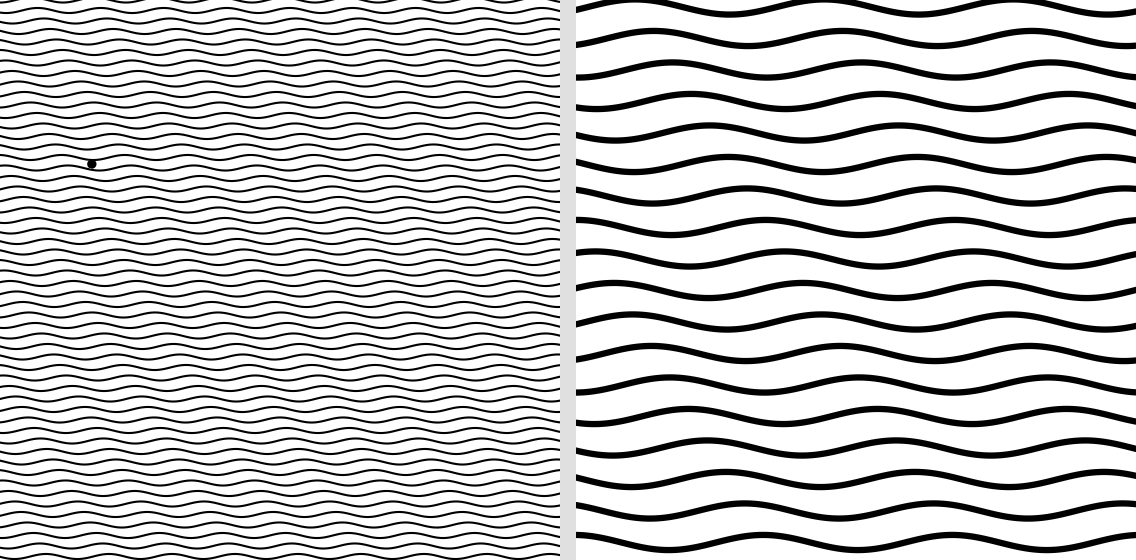
Left: the whole. Right: its middle third, enlarged.
Give the GLSL for this pattern, as a three.js fragment shader.

```glsl
// Thin black wavy lines on white, stacked in even rows from the top edge down.
// Each row is a cosine shifted a fixed phase to the right of the row above.
// One small solid dot sits between two of the rows.

varying vec2 vUv;

const float TAU = 6.2831853;

const vec3 PAPER = vec3(1.0);
const vec3 INK = vec3(0.0);

const float ROW_SPACING = 0.01875;
const float WAVELENGTH = 6.0 * ROW_SPACING;
const float AMPLITUDE = 0.24 * ROW_SPACING;
const float LINE_WIDTH = 0.2 * ROW_SPACING;
const float ROW_PHASE = 0.62;

const vec2 DOT_CENTER = vec2(0.164, 0.707);
const float DOT_RADIUS = 0.0083;

// Signed distance to the wavy line of the nearest row; p.y runs downward.
float waveLineDistance(vec2 p, float spacing, float wavelength, float amplitude, float width) {
  float row = floor(p.y / spacing + 0.5);
  float frequency = TAU / wavelength;
  float angle = p.x * frequency - row * ROW_PHASE;
  float center = row * spacing + amplitude * cos(angle);
  float slope = amplitude * frequency * sin(angle);
  return abs(p.y - center) / sqrt(1.0 + slope * slope) - 0.5 * width;
}

float circleDistance(vec2 p, vec2 center, float radius) {
  return length(p - center) - radius;
}

// Coverage of a shape, blended over one edge width.
float coverage(float dist, float edge) {
  return clamp(0.5 - dist / edge, 0.0, 1.0);
}

void main() {
  float edge = max(fwidth(vUv.y), 1e-5);

  // Rows are counted from the top edge.
  vec2 fromTop = vec2(vUv.x, 1.0 - vUv.y);
  float lines = waveLineDistance(fromTop, ROW_SPACING, WAVELENGTH, AMPLITUDE, LINE_WIDTH);
  float spot = circleDistance(vUv, DOT_CENTER, DOT_RADIUS);

  float ink = coverage(min(lines, spot), edge);
  gl_FragColor = vec4(mix(PAPER, INK, ink), 1.0);
}
```
